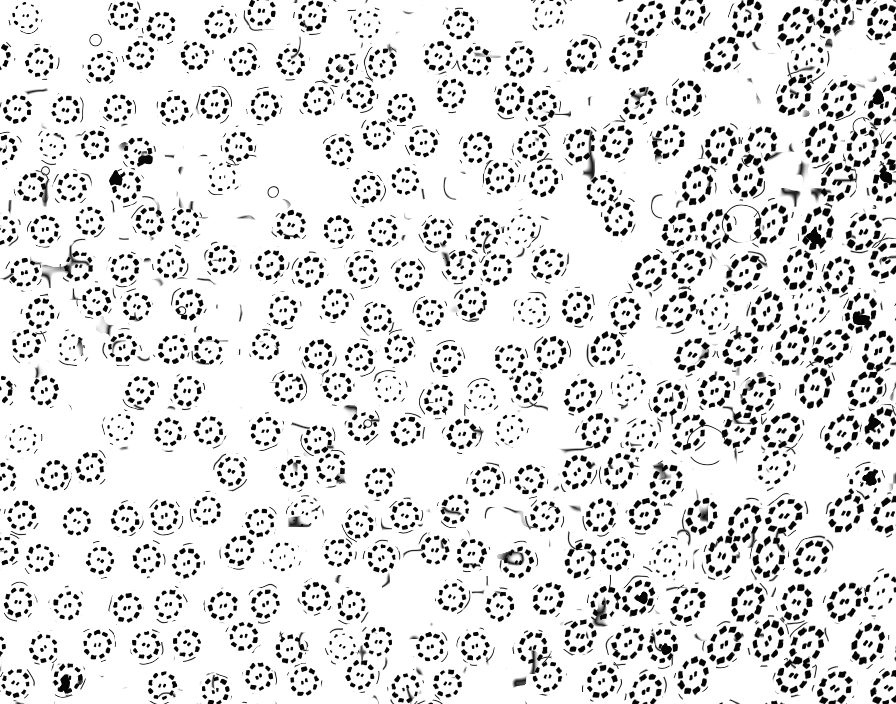
Reproduce this pattern procedurally as a WebGL 2 fragment shader.

```glsl
#version 300 es
precision highp float;
// Draws a field of nine-dash rings with paired cores, thin membrane scraps and dark clots.

uniform vec2 u_resolution;
out vec4 outColor;

// Lengths are fractions of the canvas height.
const vec3 PAPER = vec3(1.0);
const vec3 INK = vec3(0.02);
const vec2 CELL = vec2(0.068, 0.059);
const float JITTER = 0.024;
const float EMPTY_SHARE = 0.12;
const float FAINT_SHARE = 0.06;
const float CLOT_SHARE = 0.025;
const float DASHES = 9.0;
const float RING_RADIUS = 0.0170;
const vec2 DASH_HALF = vec2(0.0026, 0.0037);
const vec2 CORE_HALF = vec2(0.0018, 0.0026);
const vec2 CORE_OFFSET = vec2(0.0029, 0.0010);
const float MEMBRANE_RADIUS = 0.0250;
const float LINE_HALF = 0.0006;
const float MAX_STRETCH = 0.36;
const float STRETCH_ANGLE = 0.98;
const int VESICLES = 9;
const float EDGE_PIXELS = 0.65;
const float TAU = 6.2831853;

float hash(vec2 p) {
    return fract(sin(dot(p, vec2(127.1, 311.7))) * 43758.5453);
}

vec2 hash2(vec2 p) {
    return vec2(hash(p), hash(p + 37.3));
}

float noise(vec2 p) {
    vec2 i = floor(p), f = fract(p);
    f = f * f * (3.0 - 2.0 * f);
    return mix(mix(hash(i), hash(i + vec2(1, 0)), f.x),
               mix(hash(i + vec2(0, 1)), hash(i + vec2(1, 1)), f.x), f.y);
}

vec2 rotate(vec2 p, float angle) {
    float c = cos(angle), s = sin(angle);
    return vec2(c * p.x + s * p.y, c * p.y - s * p.x);
}

float roundBox(vec2 p, vec2 halfSize, float corner) {
    vec2 d = abs(p) - halfSize + corner;
    return length(max(d, 0.0)) + min(max(d.x, d.y), 0.0) - corner;
}

// Nine slightly pitched dashes around a pair of core bars.
float ringDistance(vec2 q, vec2 id, float grow) {
    float sector = TAU / DASHES;
    float angle = atan(q.y, q.x) + TAU * hash(id + 5.1) + TAU;
    float index = mod(floor(angle / sector), DASHES);
    float local = mod(angle, sector) - 0.5 * sector;
    vec2 dash = length(q) * vec2(cos(local), sin(local)) - vec2(RING_RADIUS, 0.0);
    float uneven = 0.0009 * (hash(id + index * 3.7) - 0.5);
    float d = roundBox(rotate(dash, 0.22), DASH_HALF + grow + uneven, 0.0014);

    vec2 core = rotate(q, 1.9 + 1.2 * (hash(id + 8.4) - 0.5));
    core *= core.x < 0.0 ? -1.0 : 1.0;
    return min(d, roundBox(core - CORE_OFFSET, CORE_HALF + 0.5 * grow, 0.0014));
}

// One grid cell: ring, broken membrane and an occasional clot.
float cellDistance(vec2 p, vec2 id) {
    if (hash(id + 1.7) < EMPTY_SHARE) return 1.0;
    vec2 stagger = vec2(0.5 * mod(id.y, 2.0), 0.0);
    vec2 center = (id + 0.5 + stagger) * CELL + JITTER * (hash2(id) - 0.5);
    float side = smoothstep(0.55, 1.2, center.x);
    float stretch = 1.0 + MAX_STRETCH * side * (0.6 + 0.6 * hash(id + 2.9))
                  + 0.12 * hash(id + 4.3);
    float tilt = STRETCH_ANGLE + 0.6 * (hash(id + 6.2) - 0.5);
    vec2 offset = p - center;
    vec2 q = rotate(offset, tilt) / (1.0 + 0.06 * side);
    q.x /= stretch;

    float faint = step(hash(id + 9.6), FAINT_SHARE);
    float d = ringDistance(q, id, 0.0005 * side - 0.0012 * faint);
    d += 0.0014 * (noise(p * 260.0) - 0.5);

    float wobble = 0.005 * (noise(p * 70.0) - 0.5);
    float membrane = abs(length(q) - MEMBRANE_RADIUS - wobble) - LINE_HALF;
    d = min(d, max(membrane, 0.02 * (0.70 - noise(p * 95.0 + 11.0))));

    if (hash(id + 12.5) < CLOT_SHARE * (1.0 + 2.0 * side)) {
        vec2 shift = 0.026 * (hash2(id + 14.8) - 0.5);
        float clot = length(offset - shift) - 0.009 + 0.012 * (noise(p * 140.0) - 0.5);
        d = min(d, clot);
    }
    return d;
}

// Short curved scraps, cut from noise contours.
float scrapDistance(vec2 p) {
    float contour = abs(noise(p * 34.0 + 3.0) - 0.5) / 45.0 - LINE_HALF;
    float gate = 0.02 * (0.74 - noise(p * 62.0 + 21.0));
    float patches = 0.05 * (0.45 - noise(p * 6.0 + 7.0));
    return max(contour, max(gate, patches));
}

// Loose thin-walled circles, a few of them large.
float vesicleDistance(vec2 p, float aspect) {
    float d = 1.0;
    for (int i = 0; i < VESICLES; i++) {
        vec2 seed = vec2(float(i), 53.0);
        vec2 center = hash2(seed) * vec2(aspect, 1.0);
        float radius = mix(0.007, 0.045, pow(hash(seed + 2.2), 4.0));
        float wall = abs(length(p - center) - radius + 0.004 * (noise(p * 50.0) - 0.5));
        float gap = 0.02 * (0.3 - noise(p * 45.0 + 31.0));
        d = min(d, max(wall - LINE_HALF, gap));
    }
    return d;
}

void main() {
    vec2 p = gl_FragCoord.xy / u_resolution.y;
    float d = min(scrapDistance(p), vesicleDistance(p, u_resolution.x / u_resolution.y));
    float row = floor(p.y / CELL.y);
    for (float y = -1.0; y <= 1.0; y++) {
        float column = floor(p.x / CELL.x - 0.5 * mod(row + y, 2.0));
        for (float x = -1.0; x <= 1.0; x++)
            d = min(d, cellDistance(p, vec2(column + x, row + y)));
    }
    float edge = EDGE_PIXELS / u_resolution.y;
    outColor = vec4(mix(INK, PAPER, smoothstep(-edge, edge, d)), 1.0);
}
```
